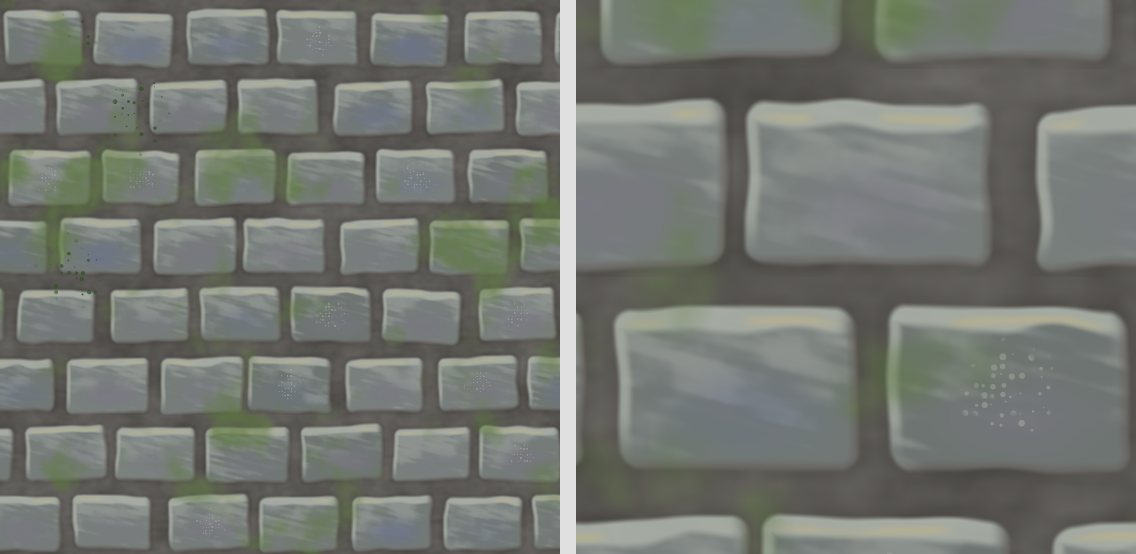
Left: the whole. Right: its middle third, enlarged.
Write a WebGL 1 fragment shader that draws this texture.

```glsl
precision highp float;
// Hand-painted stone wall: eight staggered courses of rounded, uneven blocks.
// Each block is a warped rounded box with a pale bevel at its top and left,
// brushed washes inside, and moss, specks and spatter laid over the wall.
uniform vec2 u_resolution;

#define ROWS 8.0
#define PITCH 1.326
#define HALF_SIZE vec2(0.57, 0.385)
#define CORNER 0.09
#define JITTER 0.09
#define TILT 0.09
#define BEVEL 0.095
#define MOSS_AMOUNT 0.6
#define SPATTER_SIZE 0.095

const vec3 MORTAR = vec3(0.355, 0.345, 0.33);
const vec3 STONE = vec3(0.455, 0.48, 0.47);
const vec3 PALE = vec3(0.58, 0.60, 0.585);
const vec3 MAUVE = vec3(0.475, 0.465, 0.51);
const vec3 BLUE = vec3(0.42, 0.45, 0.54);
const vec3 EDGE = vec3(0.66, 0.68, 0.645);
const vec3 CREAM = vec3(0.71, 0.69, 0.56);
const vec3 RIM = vec3(0.40, 0.375, 0.355);
const vec3 MOSS = vec3(0.37, 0.48, 0.25);
const vec3 SPATTER = vec3(0.20, 0.32, 0.15);

float hash(vec2 p) {
  return fract(sin(dot(p, vec2(127.1, 311.7))) * 4375.85);
}

float noise(vec2 p) {
  vec2 i = floor(p), f = fract(p);
  f = f * f * (3.0 - 2.0 * f);
  return mix(mix(hash(i), hash(i + vec2(1, 0)), f.x),
             mix(hash(i + vec2(0, 1)), hash(i + vec2(1, 1)), f.x), f.y);
}

float fbm(vec2 p) {
  float sum = 0.0, amp = 0.533;
  for (int i = 0; i < 4; i++) {
    sum += amp * noise(p);
    p = p * 2.03 + 17.3;
    amp *= 0.5;
  }
  return sum;
}

// One round dab per unit cell, present with the given chance
float dabs(vec2 p, float chance) {
  vec2 id = floor(p);
  float r = 0.14 + 0.3 * hash(id + 7.1);
  vec2 c = 0.5 + (vec2(hash(id + 3.7), hash(id + 9.2)) - 0.5) * (1.0 - 2.0 * r);
  float shown = clamp((chance - hash(id)) * 8.0, 0.0, 1.0);
  return shown * (1.0 - smoothstep(r - 0.14, r, length(fract(p) - c)));
}

float roundedBox(vec2 p, vec2 h, float r) {
  vec2 d = abs(p) - h + r;
  return length(max(d, 0.0)) + min(max(d.x, d.y), 0.0) - r;
}

// Block face colour; q is centred and y runs down
vec3 paintBlock(vec2 q, vec2 h, vec2 p, vec2 id, float d) {
  float top = q.y + h.y, left = q.x + h.x;
  float brush = noise(vec2(p.x + 0.35 * p.y, p.y - 0.25 * p.x) * vec2(4.0, 22.0));
  float cloud = fbm(p * 3.1 + id * 5.3);
  vec3 col = STONE + 0.05 * (hash(id + 2.3) - 0.5);
  float wash = 0.55 * cloud + 0.3 * brush + 0.35 * (0.45 - top);
  col = mix(col, PALE, 0.75 * smoothstep(0.36, 0.68, wash));
  // Cool glaze low on the face, bluer on a few blocks
  float glaze = smoothstep(0.5, 0.1, length((q - vec2(0.05, 0.12)) * vec2(0.9, 1.7)));
  vec3 tint = mix(MAUVE, BLUE, step(0.78, hash(id + 4.4)));
  col = mix(col, tint, glaze * (0.25 + 0.6 * hash(id + 6.1)) * (0.5 + 0.7 * brush));
  float specks = dabs(p * 22.0, 0.75 * smoothstep(0.3, 0.05, length(q)));
  col = mix(col, EDGE, 0.5 * specks * step(0.72, hash(id + 8.8)));
  // Dull rim at the lower right, then pale bevel strokes with a cream core
  float shade = smoothstep(-0.055, -0.005, d) * smoothstep(-0.25, 0.3, q.x / h.x + q.y / h.y);
  col = mix(col, RIM, 0.65 * shade);
  float wide = BEVEL * (0.75 + 0.6 * noise(vec2(p.x * 4.0, id.y)));
  float topStroke = smoothstep(wide + 0.03, wide - 0.02, top) * smoothstep(h.x, h.x - 0.1, q.x);
  float leftStroke = smoothstep(0.075, 0.03, left) * smoothstep(h.y, 0.1, q.y);
  col = mix(col, EDGE, max(0.88 * topStroke, 0.75 * leftStroke));
  float core = smoothstep(0.04, 0.0, abs(top - 0.065)) * smoothstep(0.35, 0.65, noise(p * vec2(3.0, 9.0)));
  return mix(col, CREAM, 0.75 * core * smoothstep(h.x, h.x - 0.2, abs(q.x)));
}

void main() {
  vec2 uv = gl_FragCoord.xy / u_resolution;
  vec2 p = vec2(uv.x * 1.0105, 1.0 - uv.y) * ROWS;
  float px = ROWS / u_resolution.y;

  // Staggered courses, drifting slightly to the right going down
  float row = floor(p.y);
  float x = p.x + 0.032 - 0.047 * row - 0.695 * mod(row, 2.0);
  vec2 id = vec2(floor(x / PITCH), row);
  vec2 q = vec2(mod(x, PITCH) - 0.5 * PITCH, fract(p.y) - 0.555);

  // Uneven placement, size, tilt and outline
  vec2 rnd = vec2(hash(id + 0.7), hash(id + 1.9)) - 0.5;
  q -= rnd * JITTER * vec2(1.0, 0.5);
  q += vec2(0.8 * rnd.y * q.y, rnd.x * q.x) * TILT;
  q += (vec2(noise(p * 4.0), noise(p * 4.0 + 31.0)) - 0.5) * 0.04;
  vec2 halfSize = HALF_SIZE + vec2(0.05, 0.025) * (hash(id + 5.5) - 0.5);
  float d = roundedBox(q, halfSize, CORNER);

  // Smudged mortar, darker close under the blocks
  vec3 col = MORTAR + 0.13 * (fbm(p * 2.6) - 0.5) + 0.03 * (noise(p * vec2(9.0, 17.0)) - 0.5);
  col -= 0.025 * smoothstep(0.09, 0.0, d);
  col = mix(col, paintBlock(q, halfSize, p, id, d), smoothstep(0.012 + px, -0.012 - px, d));

  // Soft moss patches and round dabs
  float moss = smoothstep(0.57, 0.8, fbm(p * 1.15 + 4.0));
  moss = max(moss, 0.6 * dabs(p * 2.3 + 0.4, 0.09));
  col = mix(col, MOSS, MOSS_AMOUNT * moss * (0.7 + 0.5 * noise(p * 8.0)));

  // Three clusters of dark green spatter on the left
  float density = 0.0;
  for (int i = 0; i < 3; i++) {
    float k = float(i);
    vec2 centre = vec2(1.15 + 0.85 * mod(k, 2.0), 0.4 + 1.2 * k + 0.55 * k * (k - 1.0));
    vec2 away = (p - centre) * vec2(1.0, 0.85);
    density += (k < 0.5 ? 0.3 : 0.65) * exp(-dot(away, away) * 7.0);
  }
  col = mix(col, SPATTER, 0.75 * dabs(p / SPATTER_SIZE, density));
  gl_FragColor = vec4(col, 1.0);
}
```
